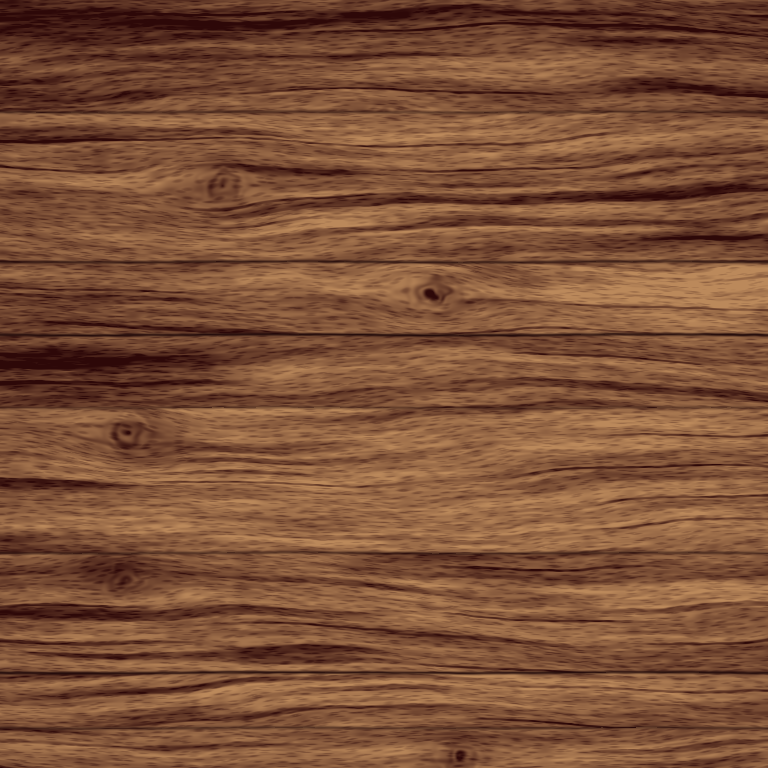
This texture is drawn by a three.js fragment shader. Its source:

```glsl
// Eight horizontal brown wood planks with flowing grain, knots, stains and thin dark seams.
varying vec2 vUv;

// Wood tones
const vec3 DARK_WOOD = vec3(0.24, 0.09, 0.07);
const vec3 LIGHT_WOOD = vec3(0.67, 0.48, 0.32);
const vec3 SEAM_COLOR = vec3(0.13, 0.04, 0.04);
const float BASE_TONE = 0.74;

// Upper edge of each plank from bottom to top, and strength of its seam
const vec4 EDGE_LOW = vec4(0.052, 0.124, 0.280, 0.469);
const vec4 EDGE_HIGH = vec4(0.564, 0.659, 0.854, 1.0);
const vec4 SEAM_LOW = vec4(0.55, 0.95, 0.60, 0.40);
const vec4 SEAM_HIGH = vec4(1.0, 0.80, 0.55, 0.0);
const float SEAM_WIDTH = 0.0021;

// Per plank values: tone, knot place and strength, stain place, length and strength
const vec4 TONE_LOW = vec4(0.0, 0.04, 0.0, 0.05);
const vec4 TONE_HIGH = vec4(-0.08, 0.06, 0.01, -0.08);
const vec4 KNOT_X_LOW = vec4(0.598, 0.30, 0.165, 0.168);
const vec4 KNOT_X_HIGH = vec4(0.26, 0.563, 0.29, 0.50);
const vec4 KNOT_Y_LOW = vec4(0.014, 0.09, 0.245, 0.437);
const vec4 KNOT_Y_HIGH = vec4(0.51, 0.619, 0.758, 0.855);
const vec4 KNOT_LOW = vec4(0.75, 0.0, 0.45, 1.0);
const vec4 KNOT_HIGH = vec4(0.15, 0.95, 0.80, 0.35);
const vec4 STAIN_X_LOW = vec4(0.1, 0.9, 0.76, 0.20);
const vec4 STAIN_X_HIGH = vec4(0.10, 0.64, 0.75, 0.08);
const vec4 STAIN_Y_LOW = vec4(0.02, 0.055, 0.264, 0.43);
const vec4 STAIN_Y_HIGH = vec4(0.515, 0.626, 0.675, 0.952);
const vec4 STAIN_LEN_LOW = vec4(0.3, 0.3, 0.38, 0.05);
const vec4 STAIN_LEN_HIGH = vec4(0.27, 0.085, 0.45, 0.30);
const vec4 STAIN_LOW = vec4(0.05, 0.15, 0.32, 0.15);
const vec4 STAIN_HIGH = vec4(0.30, 0.22, 0.18, 0.26);
const vec2 KNOT_SIZE = vec2(0.021, 0.019);
const vec2 BEND_SIZE = vec2(0.085, 0.045);
const float STAIN_HEIGHT = 0.033;
const float CRACK_ROWS = 27.0;

float hash(vec2 p) {
  vec3 q = fract(vec3(p.xyx) * 0.1031);
  q += dot(q, q.yzx + 33.33);
  return fract((q.x + q.y) * q.z);
}

float noise(vec2 p) {
  vec2 c = floor(p), f = fract(p);
  f = f * f * (3.0 - 2.0 * f);
  vec2 e = vec2(0.0, 1.0);
  return mix(mix(hash(c), hash(c + e.yx), f.x),
             mix(hash(c + e), hash(c + 1.0), f.x), f.y);
}

// Distance to the nearest scattered cell point
float cellular(vec2 p) {
  vec2 c = floor(p);
  float nearest = 2.0;
  for (int j = -1; j <= 1; j++) {
    for (int i = -1; i <= 1; i++) {
      vec2 cell = c + vec2(float(i), float(j));
      vec2 point = cell + vec2(hash(cell), hash(cell + 17.3));
      nearest = min(nearest, length(p - point));
    }
  }
  return nearest;
}

// Value of the given plank from a pair of vectors
float pick(vec4 low, vec4 high, float plank) {
  vec4 n = vec4(0.0, 1.0, 2.0, 3.0);
  return dot(low, 1.0 - step(0.5, abs(n - plank)))
       + dot(high, 1.0 - step(0.5, abs(n + 4.0 - plank)));
}

void main() {
  vec2 p = vUv;
  float edgeY = p.y + 0.0006 * sin(p.x * 13.0) + 0.0008 * (noise(p * 60.0) - 0.5);
  float plank = min(dot(step(EDGE_LOW, vec4(edgeY)) + step(EDGE_HIGH, vec4(edgeY)), vec4(1.0)), 7.0);
  vec2 seed = vec2(plank * 17.3, plank * 31.7);

  // Grain coordinate: layered waves, pushed apart around the knot
  float knot = pick(KNOT_LOW, KNOT_HIGH, plank);
  vec2 k = p - vec2(pick(KNOT_X_LOW, KNOT_X_HIGH, plank), pick(KNOT_Y_LOW, KNOT_Y_HIGH, plank));
  vec2 bend = k / BEND_SIZE;
  float v = p.y - k.y * 0.78 * knot * exp(-dot(bend, bend));
  v += 0.012 * sin(p.x * 4.2 + plank * 2.1) + 0.005 * sin(p.x * 9.0 + plank * 4.7 + p.y * 22.0)
     + 0.0014 * sin(p.x * 29.0 + p.y * 70.0) + 0.0012 * noise(vec2(p.x * 45.0, p.y * 90.0));
  vec2 g = vec2(p.x, v);

  // Broad bands, fine fibres and dark growth lines
  float tone = BASE_TONE + pick(TONE_LOW, TONE_HIGH, plank);
  tone += 0.42 * (noise(g * vec2(1.4, 28.0) + seed) - 0.5);
  tone += 0.44 * (noise(g * vec2(2.6, 75.0) + seed) - 0.5);
  tone += 0.36 * (noise(g * vec2(10.0, 190.0) + seed) - 0.5);
  tone += 0.36 * (noise(g * vec2(55.0, 400.0) + seed) - 0.5);
  float lines = smoothstep(0.58, 0.86, noise(g * vec2(3.5, 125.0) + seed + 5.0));
  tone -= 0.48 * lines * smoothstep(0.3, 0.65, noise(g * vec2(1.8, 17.0) + seed + 9.0));
  tone -= 0.24 * (1.0 - smoothstep(0.08, 0.38, cellular(g * vec2(38.0, 260.0) + seed)));

  // Long broken cracks along the grain
  float row = floor(v * CRACK_ROWS);
  float offset = abs(fract(v * CRACK_ROWS) - 0.2 - 0.6 * hash(vec2(row, plank))) / CRACK_ROWS;
  float span = smoothstep(0.52, 0.72, noise(vec2(p.x * 3.5, row * 7.3) + seed));
  tone -= 0.55 * span * (1.0 - smoothstep(0.0005, 0.0024, offset));

  // Stain with a ragged edge
  vec2 s = p - vec2(pick(STAIN_X_LOW, STAIN_X_HIGH, plank), pick(STAIN_Y_LOW, STAIN_Y_HIGH, plank));
  s /= vec2(pick(STAIN_LEN_LOW, STAIN_LEN_HIGH, plank), STAIN_HEIGHT);
  float ragged = length(s) + 0.5 * (noise(g * vec2(12.0, 80.0)) - 0.5);
  tone -= pick(STAIN_LOW, STAIN_HIGH, plank) * (1.0 - smoothstep(0.65, 1.15, ragged));

  // Knot with uneven rings and a dark heart
  float r = length(k / KNOT_SIZE) + 0.7 * (noise(p * vec2(65.0, 95.0)) - 0.5);
  tone -= knot * exp(-r * r * 0.7) * (0.24 + 0.28 * sin(r * 8.0 + 1.0));
  tone -= knot * (0.45 * exp(-r * r * 9.0) + 0.12 * exp(-r * r * 0.12));

  // Light falls off towards the left and the corners
  vec2 q = p - vec2(0.62, 0.42);
  tone += 0.09 - 0.65 * dot(q * vec2(1.0, 0.75), q);
  vec3 color = mix(DARK_WOOD, LIGHT_WOOD, clamp(tone, -0.15, 1.15));

  // Seams between planks
  vec4 low = (edgeY - EDGE_LOW) / SEAM_WIDTH, high = (edgeY - EDGE_HIGH) / SEAM_WIDTH;
  vec4 gaps = max(SEAM_LOW * exp(-low * low), SEAM_HIGH * exp(-high * high));
  float seam = max(max(gaps.x, gaps.y), max(gaps.z, gaps.w));
  color = mix(color, SEAM_COLOR, seam * (0.75 + 0.25 * noise(vec2(p.x * 30.0, plank))));
  gl_FragColor = vec4(color, 1.0);
}
```
